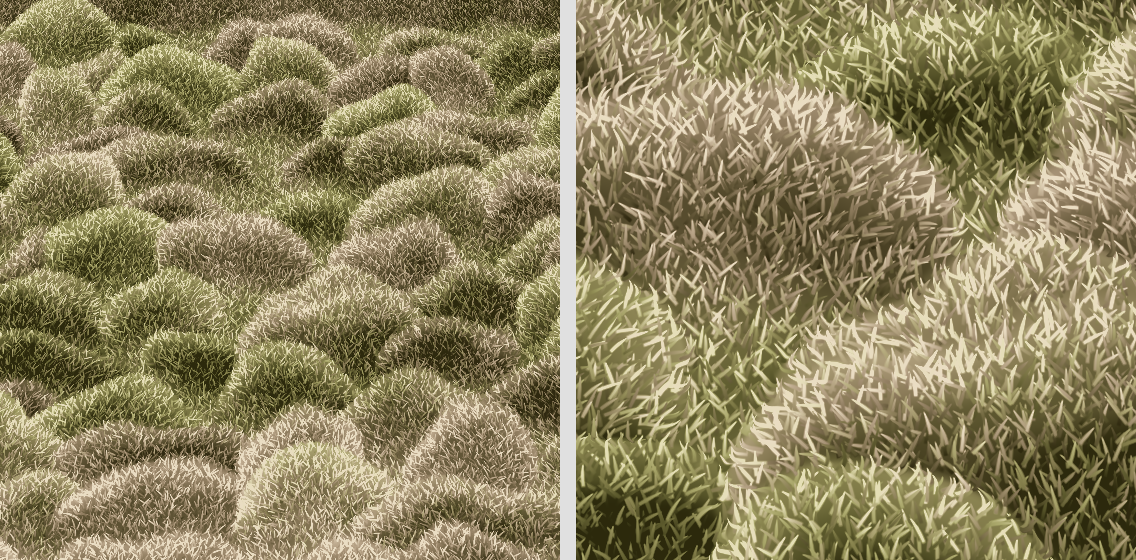
Left, the full canvas; right, a detail of the centre.
Give the GLSL for this texture, as a Shadertoy shader.

```glsl
#define ROWS 12
#define LAYERS 4
#define NEAR_BLADE 0.0125
#define FAR_BLADE 0.0070
#define BLADE_WIDTH 0.17
#define BLADE_SPREAD 2.0
#define BLADE_CONTRAST 0.66
#define CREST_LIGHT 0.29
#define BODY_SHADE -0.19
#define PATCH_LIGHT 0.10
#define EXPOSURE 0.585

const vec3 SOIL  = vec3(0.18, 0.16, 0.06);
const vec3 OLIVE = vec3(0.37, 0.34, 0.21);
const vec3 HAY   = vec3(0.54, 0.49, 0.36);
const vec3 STRAW = vec3(0.71, 0.66, 0.53);
const vec3 PALE  = vec3(0.91, 0.87, 0.76);

vec4 hash4(vec3 c) {
    vec4 p = fract(c.xyzx * vec4(0.1031, 0.1030, 0.0973, 0.1099));
    p += dot(p, p.wzxy + 33.33);
    return fract((p.xxyz + p.yzzw) * p.zywx);
}

// Slow irregular variation made of layered sines, about -1 to 1
float patches(vec2 p) {
    return 0.5 * sin(9.0 * p.x + 3.0 * sin(7.0 * p.y + 1.0))
         + 0.3 * sin(23.0 * p.y + 4.0 * sin(11.0 * p.x))
         + 0.3 * sin(41.0 * p.x - 29.0 * p.y + 2.0 * sin(37.0 * p.y));
}

// Overlapping hummocks, far to near: x = light, y = lean, z = dryness
vec3 hummocks(vec2 p) {
    p += 0.009 * vec2(sin(31.0 * p.y + 5.0 * p.x), sin(27.0 * p.x + 3.0 * sin(13.0 * p.y)));
    float horizon = smoothstep(0.93, 0.97, p.y);
    vec3 ground = vec3(0.06 - 0.24 * horizon, 0.0, 0.3 + 0.4 * horizon);
    for (int i = 0; i < ROWS; i++) {
        float row = float(i), depth = row / float(ROWS - 1);
        float rowY = mix(0.90, -0.05, pow(depth, 1.15));
        float size = mix(0.16, 0.30, depth);
        float x = p.x / size + 7.0 * hash4(vec3(row, 3.0, 8.0)).x + 20.0;
        for (int k = -1; k <= 1; k++) {
            float cell = floor(x) + float(k);
            vec4 rnd = hash4(vec3(cell, row, 5.0));
            float u = (x - cell - 0.5 - 0.6 * (rnd.x - 0.5)) / mix(0.40, 0.80, rnd.y);
            float tall = size * mix(0.30, 0.56, rnd.w);
            float v = (p.y - rowY - 0.06 * (rnd.z - 0.5)) / tall;
            float round01 = max(1.0 - u * u, 0.0);
            float below = pow(round01, 0.6) - v + 0.05 * sin(6.0 * u + 9.0 * rnd.x);
            float dry = fract(rnd.x * 7.3 + rnd.y * 3.1);
            float cover = smoothstep(0.0, mix(0.06, 0.25, dry * dry), below)
                        * smoothstep(-0.7, 0.1, v) * smoothstep(0.0, 0.25, round01);
            float light = mix(CREST_LIGHT, BODY_SHADE, smoothstep(0.0, 0.75, below));
            light += 0.22 * (rnd.w - 0.5) - 0.06 * u;
            ground = mix(ground, vec3(light, 0.9 * u, dry), cover);
        }
    }
    return ground;
}

// Short crossing blades: xy = offset to the root, z = tone, w = hue variation
vec4 blades(vec2 q, float lean) {
    vec4 result = vec4(0.0, 0.0, -0.30, 0.4);
    for (int layer = 0; layer < LAYERS; layer++) {
        float l = float(layer);
        vec2 g = q + l * vec2(13.37, 7.71);
        vec2 cell = floor(g);
        for (int j = 1; j >= -1; j--)
        for (int i = -1; i <= 1; i++) {
            vec2 id = cell + vec2(i, j);
            vec4 rnd = hash4(vec3(id + 200.0, l + 11.0));
            vec4 look = hash4(vec3(id.yx + 300.0, l + 31.0));
            float angle = lean + BLADE_SPREAD * (rnd.z - 0.5);
            vec2 along = vec2(sin(angle), cos(angle));
            vec2 toPixel = g - id - rnd.xy;
            float halfLength = mix(0.55, 0.90, rnd.w);
            float t = dot(toPixel, along) / halfLength;
            float side = abs(dot(toPixel, vec2(along.y, -along.x)) + 0.10 * (look.z - 0.5) * t * t);
            float width = BLADE_WIDTH * (1.0 - 0.6 * smoothstep(-0.2, 1.0, t));
            float cover = (1.0 - smoothstep(0.2 * width, 1.1 * width, side))
                        * (1.0 - smoothstep(0.75, 1.0, abs(t)));
            float tone = BLADE_CONTRAST * (look.x - 0.5) + 0.12 * t + 0.04 * (l - 1.5);
            result = mix(result, vec4(-toPixel, tone, look.y), cover);
        }
    }
    return result;
}

vec3 grassRamp(float t) {
    vec3 c = mix(SOIL, OLIVE, smoothstep(0.02, 0.28, t));
    c = mix(c, HAY, smoothstep(0.25, 0.50, t));
    c = mix(c, STRAW, smoothstep(0.47, 0.74, t));
    return mix(c, PALE, smoothstep(0.70, 0.95, t));
}

void mainImage(out vec4 fragColor, in vec2 fragCoord) {
    vec2 p = fragCoord / iResolution.y;

    // Blade grid that shrinks with distance
    float bladeSize = mix(NEAR_BLADE, FAR_BLADE, p.y);
    float shrink = NEAR_BLADE - FAR_BLADE;
    vec2 q = vec2((p.x - 0.5) / bladeSize, -log(bladeSize / NEAR_BLADE) / shrink);
    vec4 blade = blades(q, hummocks(p).y);

    // Each blade takes the light of its root, so crests end in loose tips
    vec2 root = p + blade.xy * bladeSize;
    vec3 ground = hummocks(root);
    float patchy = patches(root);
    float foreground = 1.0 - smoothstep(0.10, 0.28, root.y + 0.05 * patchy);
    float meadow = smoothstep(0.20, 0.32, root.y) * (1.0 - smoothstep(0.42, 0.62, root.y));

    float tone = EXPOSURE + ground.x + blade.z + PATCH_LIGHT * patchy
               + 0.17 * foreground - 0.06 * meadow;
    float dry = ground.z + 0.6 * (blade.w - 0.5) + 0.2 * patchy + 0.4 * foreground - 0.15 * meadow;

    // Green shoots to greyish dry stalks, with pale tips kept neutral
    vec3 tint = mix(vec3(0.95, 1.01, 0.80), vec3(1.03, 0.985, 1.02), smoothstep(0.0, 0.9, dry));
    tint = mix(tint, vec3(1.0), 0.7 * smoothstep(0.65, 0.95, tone));
    fragColor = vec4(clamp(grassRamp(tone) * tint, 0.0, 1.0), 1.0);
}
```
